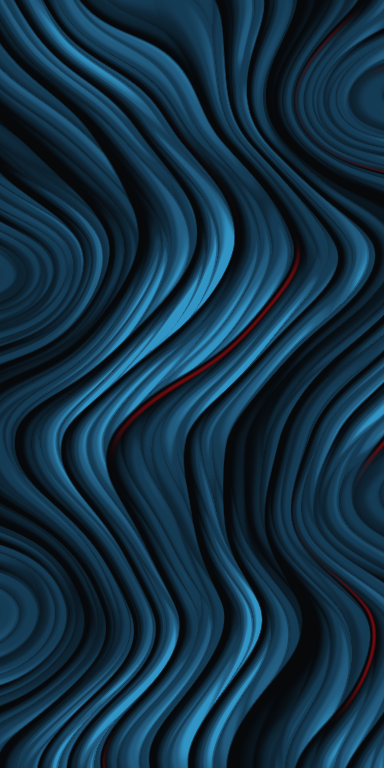
This background is drawn by a Shadertoy shader. Its source:

```glsl
const float WAVE = 7.0;      // bends of the stream along the canvas
const float CREST = 1.36;    // height of the rightmost bend

float hash(vec2 p) {
    return fract(sin(dot(p, vec2(127.1, 311.7))) * 4375.85);
}

vec2 hash2(vec2 p) {
    return vec2(hash(p), hash(p + 17.3));
}

// Gentle layered sines that keep the bends from looking regular
vec2 wobble(vec2 p, float amount) {
    vec2 a = vec2(sin(9.0 * p.y + 4.0 * p.x), sin(8.0 * p.x - 3.0 * p.y));
    vec2 b = vec2(sin(17.0 * p.y - 6.0 * p.x + 2.0), sin(15.0 * p.x + 5.0 * p.y));
    return p + amount * (a + 0.6 * b);
}

// Eddies alternate left and right up the canvas; x: signed lift, y: core
vec2 eddies(vec2 p, float lift, vec2 radius) {
    vec2 sum = vec2(0.0);
    for (int i = 0; i < 4; i++) {
        float right = float(i % 2);
        float row = float(i / 2);
        float height = 0.38 + 0.87 * row + right * (0.26 + 0.22 * row);
        vec2 d = (p - vec2(mix(0.06, 0.92, right), height)) / radius;
        float bump = exp(-dot(d, d));
        sum += vec2((2.0 * right - 1.0) * lift, 1.0) * bump;
    }
    return sum;
}

// Lines of constant value follow the flow
float streamValue(vec2 p, float eddyLift) {
    float centre = 0.2 + 0.21 * smoothstep(0.0, 0.42, p.y)
                 - 0.18 * smoothstep(0.4, 0.87, p.y)
                 + 0.39 * smoothstep(0.86, 1.37, p.y)
                 - 0.52 * smoothstep(1.36, 2.1, p.y);
    float fan = 0.32 * smoothstep(1.62, 2.02, p.y) * smoothstep(0.15, 0.75, p.x);
    return p.x - centre - fan + eddyLift;
}

// Cellular noise; x: gap to the border, y: offset across the cell, z: cell hash
vec3 leaves(vec2 q) {
    vec2 base = floor(q);
    float nearest = 9.0, second = 9.0;
    vec2 result = vec2(0.0);
    for (int j = -1; j <= 1; j++) {
        for (int i = -1; i <= 1; i++) {
            vec2 cell = base + vec2(i, j);
            vec2 d = q - cell - 0.1 - 0.8 * hash2(cell);
            float dist = length(d);
            if (dist < nearest) {
                second = nearest;
                nearest = dist;
                result = vec2(d.x, hash(cell + 5.1));
            } else {
                second = min(second, dist);
            }
        }
    }
    return vec3(second - nearest, result);
}

// Soft band around one value
float band(float x, float centre, float width) {
    float d = (x - centre) / width;
    return exp(-d * d);
}

vec3 blueRamp(float tone) {
    vec3 c = vec3(0.022, 0.03, 0.04);
    c = mix(c, vec3(0.05, 0.14, 0.20), smoothstep(0.04, 0.28, tone));
    c = mix(c, vec3(0.08, 0.23, 0.33), smoothstep(0.26, 0.48, tone));
    c = mix(c, vec3(0.13, 0.36, 0.50), smoothstep(0.54, 0.78, tone));
    return mix(c, vec3(0.19, 0.58, 0.77), smoothstep(0.80, 1.08, tone));
}

void mainImage(out vec4 fragColor, in vec2 fragCoord) {
    vec2 uv = fragCoord / iResolution.xy * vec2(1.0, 2.0);
    vec2 p = wobble(uv, 0.011);
    vec2 eddy = eddies(p, 0.28, vec2(0.27, 0.23));
    float stream = streamValue(p, eddy.x);

    // Broad overlapping folds of uneven width, fading inside the eddies
    float w = 8.0 * stream + 0.15 * sin(17.0 * stream + 1.0)
            + 0.5 * sin(3.0 * p.y + 4.0 * stream) + 0.2;
    float f = fract(w);
    float id = floor(w);
    float soft = min(1.5 * fwidth(w) + 0.02, 0.4);
    float lip = 1.0 - smoothstep(1.0 - soft, 1.0, f);
    float fold = (0.06 + 0.94 * smoothstep(0.0, 0.55, f)) * lip;
    float calm = smoothstep(0.35, 0.95, eddy.y);
    fold = mix(fold, 0.75, 0.7 * calm);
    float ridge = smoothstep(0.5, 0.92, f) * lip;

    // Long tapering leaves crossing the folds at a slight angle
    vec3 leaf = leaves(vec2(20.0 * stream + 1.2 * p.y, 1.9 * p.y + 2.0 * stream));
    float blade = smoothstep(-0.7, 0.45, leaf.y) * (0.7 + 0.45 * leaf.z);
    blade *= mix(0.3, 1.0, smoothstep(0.0, 0.3, leaf.x));

    // Light falls on the rising slopes; deep shade lies on both banks
    float upper = smoothstep(1.45, 1.8, p.y);
    float river = max(band(stream, 0.02, 0.15), band(stream, 0.29, 0.12)) * (1.0 - 0.6 * upper);
    float slope = -sin(WAVE * (p.y - CREST)) * (1.0 - upper);
    float murk = sin(5.0 * p.x + 3.0 * p.y + sin(4.0 * p.y)) * sin(4.0 * p.y - 3.0 * p.x + 1.0);
    float light = 0.7 + river * (0.27 + 0.18 * slope) + 0.25 * murk;
    light *= 0.85 + 0.3 * hash(vec2(id, 3.0)) * (1.0 - calm);
    light *= 1.0 - 0.75 * band(stream, 0.46, 0.06);
    light *= 1.0 - 0.6 * band(stream, -0.38, 0.07);

    float tone = fold * light * (0.5 + 0.65 * blade);
    tone += ridge * river * (0.06 + 0.25 * max(slope, 0.0)) * (0.5 + 0.5 * blade);
    vec3 color = blueRamp(tone);

    // Thin red rims in the shadow beside some folds
    float rim = smoothstep(0.0, soft, f) * (1.0 - smoothstep(0.06, 0.06 + soft, f));
    float chosen = step(0.35, hash(vec2(id, 8.0))) * smoothstep(0.0, 0.15, stream);
    float run = smoothstep(0.0, 0.7, sin(5.0 * p.y + 2.4 * id)) * (1.0 - calm);
    color = mix(color, vec3(0.45, 0.04, 0.06), rim * chosen * run);

    fragColor = vec4(color, 1.0);
}
```
